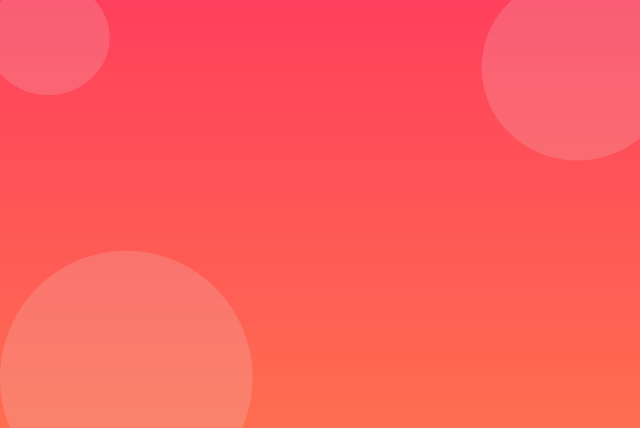
Write a Shadertoy shader that draws this background.

```glsl
// A warm vertical gradient, pink above and orange below, with three pale
// translucent discs cropped by the canvas edges. Each disc is an implicit
// ellipse, smoothed over about one pixel and blended over the gradient.

const vec3 TOP_COLOR    = vec3(1.0, 0.250, 0.362);
const vec3 BOTTOM_COLOR = vec3(1.0, 0.430, 0.314);
const vec3 VEIL_COLOR   = vec3(0.89);
const float VEIL_ALPHA  = 0.18;

// Discs as (center.xy, radius.xy), in fractions of the canvas.
const int DISC_COUNT = 3;
const vec4 DISCS[DISC_COUNT] = vec4[DISC_COUNT](
    vec4(0.0755, 0.912, 0.0957, 0.1340),   // upper left
    vec4(0.9023, 0.842, 0.1497, 0.2170),   // upper right
    vec4(0.1973, 0.117, 0.1973, 0.2969)    // lower left
);

// Antialiased coverage of an axis-aligned ellipse.
float discCoverage(vec2 uv, vec4 disc) {
    vec2 offset = (uv - disc.xy) / disc.zw;
    float radius = length(offset);

    // Divide by the gradient length to get the edge distance in pixels.
    vec2 slope = offset / (disc.zw * iResolution.xy * max(radius, 0.001));
    float edgeDistance = (radius - 1.0) / max(length(slope), 0.00001);
    return clamp(0.5 - edgeDistance, 0.0, 1.0);
}

void mainImage(out vec4 fragColor, in vec2 fragCoord) {
    vec2 uv = fragCoord / iResolution.xy;

    // Background gradient
    vec3 color = mix(BOTTOM_COLOR, TOP_COLOR, uv.y);

    // Translucent discs
    for (int i = 0; i < DISC_COUNT; i++) {
        color = mix(color, VEIL_COLOR, VEIL_ALPHA * discCoverage(uv, DISCS[i]));
    }

    fragColor = vec4(color, 1.0);
}
```
